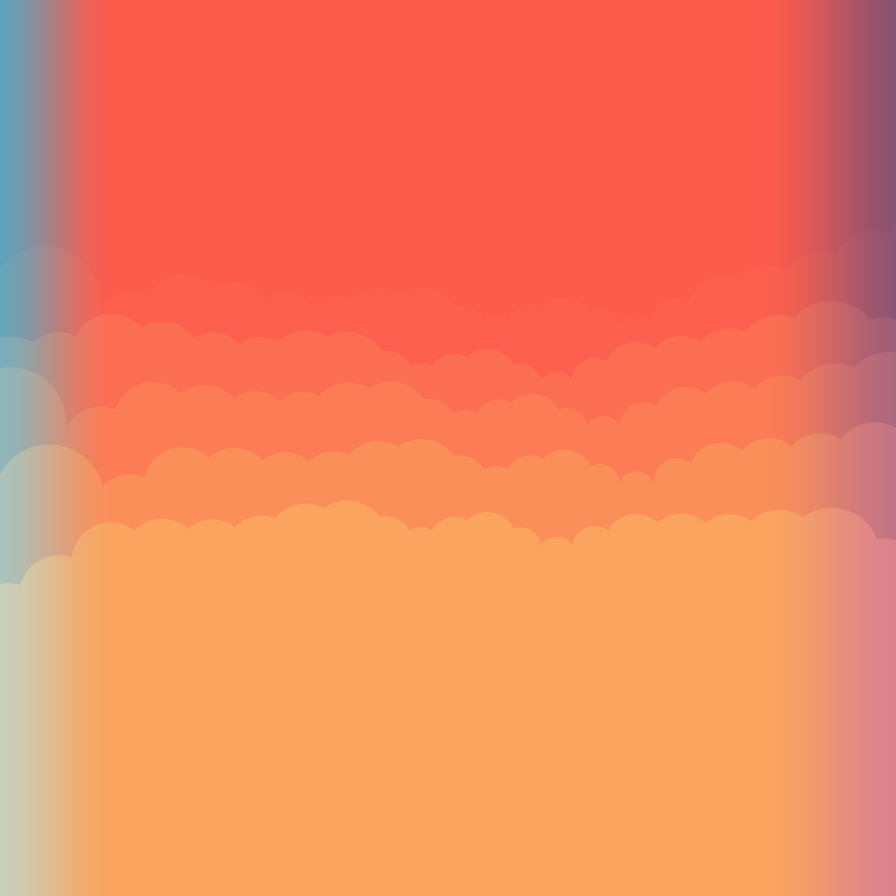
A Shadertoy shader for this background:

```glsl
#define FIRST_PUFF -2
#define LAST_PUFF 18
#define PUFF_START 0.1237
#define PUFF_STEP 0.0473
#define PUFF_DRIFT 0.0286
#define PUFF_RADIUS 0.0286
#define MIN_RADIUS 0.021
#define MOUND_RADIUS 0.062
#define BEND_CENTER 0.53
#define LEFT_GLOW 0.128
#define RIGHT_GLOW 0.152

const float TAU = 6.2831853;

// Round cap on a column that reaches down without end
float column(vec2 p, vec2 crown, float radius) {
    vec2 d = p - crown + vec2(0.0, radius);
    return length(vec2(d.x, max(d.y, 0.0))) - radius;
}

// Distance to a bank of puffs along a bent base line, plus one side mound
float cloudBank(vec2 p, float base, float bend, float shift, vec2 mound) {
    float wrapped = p.x - mound.x;
    wrapped -= round(wrapped);
    float d = column(vec2(wrapped, p.y), vec2(0.0, mound.y), MOUND_RADIUS);

    for (int k = FIRST_PUFF; k <= LAST_PUFF; k++) {
        float i = float(k);
        float fromMiddle = i - 8.5;

        // Uneven spacing, crowded around the middle
        float x = PUFF_START + PUFF_STEP * i + PUFF_DRIFT * sin(TAU * i / 17.0);
        x += shift * (1.0 + 0.5 * x * x * x);

        // Slow swell with quicker ripples in the middle
        float envelope = exp(-pow(abs(i - 8.0) / 6.0, 2.0));
        float swell = 0.0104 * cos(TAU * (i - 4.5) / 12.0)
                    + 0.0143 * envelope * cos(TAU * (i - 8.9) / 4.3);
        float radius = max(MIN_RADIUS,
            PUFF_RADIUS + 0.7 * swell + 0.00026 * fromMiddle * fromMiddle);

        // The ends sink below the main row
        float sink = 0.031 * max(abs(fromMiddle) - 8.5, 0.0);
        float lift = bend * (x - BEND_CENTER) * (x - BEND_CENTER);
        d = min(d, column(p, vec2(x, base + swell + lift - sink), radius));
    }
    return d;
}

// Lay a bank over the tint so far
float cover(float tint, float bankTint, float d) {
    float pixel = 1.0 / iResolution.y;
    return mix(tint, bankTint, smoothstep(0.75 * pixel, -0.75 * pixel, d));
}

void mainImage(out vec4 fragColor, in vec2 fragCoord) {
    vec2 p = fragCoord / iResolution.xy;

    // Banks from back to front
    float tint = 0.0;
    tint = cover(tint, 0.07, cloudBank(p, 0.658, 0.38, 0.080, vec2(0.050, 0.725)));
    tint = cover(tint, 0.26, cloudBank(p, 0.604, 0.31, 0.000, vec2(0.012, 0.624)));
    tint = cover(tint, 0.45, cloudBank(p, 0.553, 0.20, 0.047, vec2(0.012, 0.590)));
    tint = cover(tint, 0.71, cloudBank(p, 0.490, 0.15, 0.080, vec2(0.055, 0.504)));
    tint = cover(tint, 1.00, cloudBank(p, 0.422, 0.00, 0.000, vec2(0.000, 0.300)));

    // Each zone runs from its sky colour to its front cloud colour
    vec3 warm = mix(vec3(0.992, 0.357, 0.300), vec3(0.982, 0.643, 0.376), tint);
    vec3 cool = mix(vec3(0.360, 0.640, 0.735), vec3(0.780, 0.820, 0.745), tint);
    vec3 dusk = mix(vec3(0.510, 0.320, 0.450), vec3(0.850, 0.500, 0.565), tint);

    // Side glows
    vec3 color = mix(warm, cool, smoothstep(LEFT_GLOW, -0.01, p.x));
    color = mix(color, dusk, smoothstep(1.0 - RIGHT_GLOW, 1.02, p.x));
    fragColor = vec4(color, 1.0);
}
```
